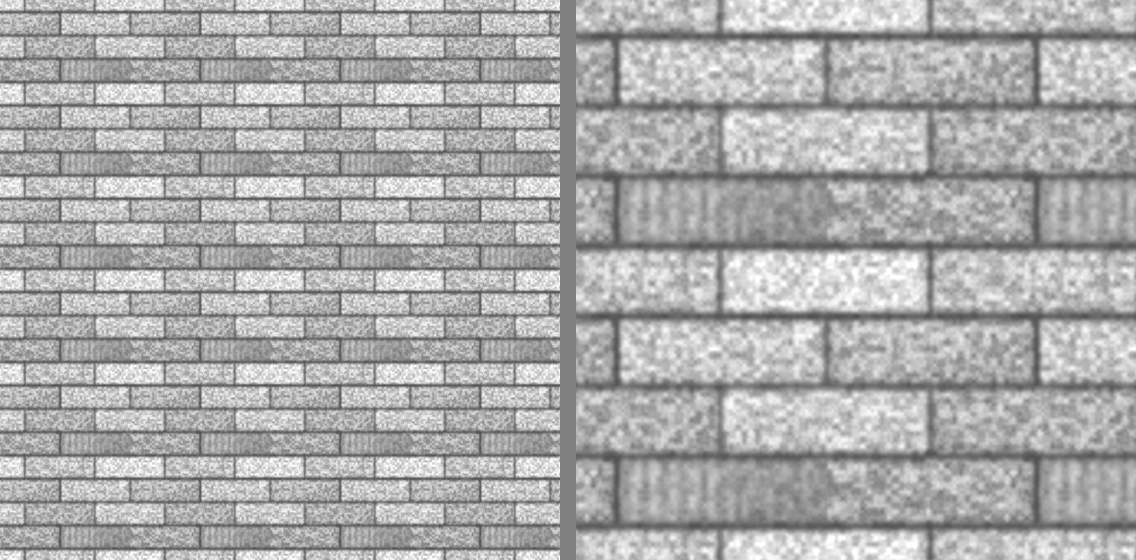
Left: the whole. Right: its middle third, enlarged.
Write a WebGL 1 fragment shader that draws this texture.

```glsl
precision highp float;
// Grey rough-faced brickwork: a tile two bricks wide and four courses high,
// repeated 4 x 6 times. Each course has its own offset, tones and joint depths,
// with grain that wraps at the tile edge and one ribbed brick in every tile.
uniform vec2 u_resolution;

const vec2 BRICKS = vec2(8.0, 24.0);        // bricks across, courses down
const vec2 TILE = vec2(2.0, 4.0);           // bricks and courses per repeat
const float COURSE_START = 0.52;            // first bed joint below the top edge
const float SHIFT_FLUSH = 0.354;            // head joint offset, odd courses
const float SHIFT_DEEP = 0.86;              // head joint offset, even courses
const float ASPECT = 3.0;                   // brick length over course height
const float BED_WIDTH = 0.076;              // in course heights
const float HEAD_WIDTH = 0.064;             // in course heights
const float MORTAR_TONE = 0.36;
const float GRAIN_AMOUNT = 0.33;
const vec2 GRAIN_CELLS = vec2(64.0, 43.0);  // grain lattice per tile
const float RIBS = 11.0;
const float RIB_DEPTH = 0.055;

// One entry per course, from the top of the tile down
const vec4 TONE_EVEN = vec4(0.785, 0.69, 0.665, 0.765);
const vec4 TONE_ODD = vec4(0.70, 0.785, 0.67, 0.865);
const vec4 HEAD_EVEN = vec4(1.0, 0.76, 1.0, 0.80);
const vec4 HEAD_ODD = vec4(0.74, 0.72, 0.16, 0.76);
const vec4 BED_DEPTH = vec4(0.98, 0.82, 0.90, 0.96);

float hash(vec2 p) {
  vec3 q = fract(vec3(p.xyx) * 0.1031);
  q += dot(q, q.yzx + 33.33);
  return fract((q.x + q.y) * q.z);
}

// Value noise whose lattice wraps after the given period
float wrappedNoise(vec2 p, vec2 period) {
  vec2 cell = floor(p);
  vec2 f = fract(p);
  f = f * f * (3.0 - 2.0 * f);
  vec2 a = mod(cell, period);
  vec2 b = mod(cell + 1.0, period);
  return mix(mix(hash(a), hash(vec2(b.x, a.y)), f.x),
             mix(hash(vec2(a.x, b.y)), hash(b), f.x), f.y);
}

// Picks the entry of a four-course list
float pick(vec4 list, float course) {
  vec4 mask = 1.0 - step(0.5, abs(vec4(0.0, 1.0, 2.0, 3.0) - course));
  return dot(list, mask);
}

// Soft groove profile across a joint
float groove(float dist, float width) {
  float d = dist / width;
  return exp(-d * d);
}

void main() {
  vec2 uv = gl_FragCoord.xy / u_resolution;
  vec2 p = vec2(uv.x, 1.0 - uv.y) * BRICKS - vec2(0.0, COURSE_START);

  // Course and brick addressing
  float course = mod(floor(p.y), TILE.y);
  float flush = mod(course, 2.0);
  float x = p.x - mix(SHIFT_DEEP, SHIFT_FLUSH, flush);
  float odd = mod(floor(x), TILE.x);
  vec2 inBrick = vec2(fract(x), fract(p.y));

  // Brick face: tone, worn top light and shaded lower edge
  float tone = mix(pick(TONE_EVEN, course), pick(TONE_ODD, course), odd);
  tone += 0.025 * smoothstep(0.08, 0.2, inBrick.y) * (1.0 - smoothstep(0.25, 0.55, inBrick.y));
  tone -= 0.05 * smoothstep(0.72, 1.0, inBrick.y);
  tone -= 0.05 * (1.0 - flush) * odd * smoothstep(0.9, 1.0, inBrick.x);

  // Ribbed brick, darker towards its right end
  float ribbed = (1.0 - odd) * (1.0 - step(0.5, abs(course - 2.0)));
  float darkEnd = smoothstep(0.3, 0.65, inBrick.x);
  float ribs = cos(6.28319 * RIBS * inBrick.x) * mix(1.0, 0.55, darkEnd);
  tone += ribbed * (RIB_DEPTH * ribs - 0.075 * darkEnd);

  // Grain in two scales, identical in every tile
  vec2 grainPos = p / TILE * GRAIN_CELLS;
  float grain = wrappedNoise(grainPos, GRAIN_CELLS) - 0.5;
  grain += 0.35 * (wrappedNoise(grainPos * 2.0 + 17.0, GRAIN_CELLS * 2.0) - 0.5);
  tone += grain * GRAIN_AMOUNT * mix(1.0, 0.5, ribbed);

  // Joints: nearest bed and head, each with its own depth
  float bedIndex = floor(p.y + 0.5);
  float bedDepth = pick(BED_DEPTH, mod(bedIndex, TILE.y));
  float bed = bedDepth * groove(p.y - bedIndex, BED_WIDTH);
  float headIndex = floor(x + 0.5);
  float headOdd = mod(headIndex, TILE.x);
  float headDepth = mix(pick(HEAD_EVEN, course), pick(HEAD_ODD, course), headOdd);
  float head = headDepth * groove((x - headIndex) * ASPECT, HEAD_WIDTH);
  float joint = 1.0 - (1.0 - bed) * (1.0 - head);

  float mortar = MORTAR_TONE + 0.1 * grain;
  gl_FragColor = vec4(vec3(clamp(mix(tone, mortar, joint), 0.0, 1.0)), 1.0);
}
```
